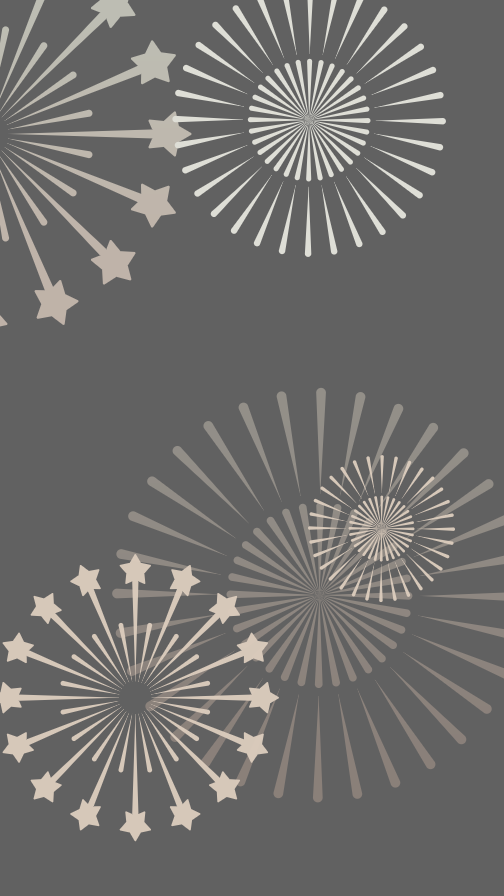
Write a WebGL 2 fragment shader that draws this background.

```glsl
#version 300 es
precision highp float;

uniform vec2 u_resolution;
out vec4 outColor;

// Lengths are in canvas widths; burst proportions are relative to its radius.
const float TAU = 6.2831853;
const vec3 BACKGROUND = vec3(0.38);
const vec3 IVORY = vec3(0.87, 0.87, 0.84);
const vec3 PEACH = vec3(0.86, 0.80, 0.74);
const vec3 SILVER = vec3(0.74, 0.745, 0.705);
const vec3 ROSE = vec3(0.75, 0.70, 0.66);
const vec3 STONE = vec3(0.575, 0.56, 0.535);
const vec3 TAUPE = vec3(0.54, 0.50, 0.475);

const float RING_RAYS = 32.0;
const float RING_TURN = -0.008;
const float CORE_END = 0.44;
const float CORE_CAP = 0.019;
const float RING_START = 0.50;
const float RING_CAP = 0.024;

const float STAR_RAYS = 16.0;
const float STEM_START = 0.13;
const float STEM_CAP = 0.026;
const float SHORT_END = 0.58;
const float SHORT_CAP = 0.019;
const float STAR_SIZE = 0.122;
const float STAR_WAIST = 0.55;
const float STAR_ROUND = 0.007;

// Folds the plane into one of count sectors, centred on the x axis.
vec2 foldAngle(vec2 p, float count, float turn) {
    float sector = TAU / count;
    float a = atan(p.y, p.x) - turn;
    a -= sector * floor(a / sector + 0.5);
    return length(p) * vec2(cos(a), sin(a));
}

// Ray growing from a point at start to a round cap at end.
float rayDistance(vec2 p, float start, float end, float cap) {
    float halfWidth = cap * clamp((p.x - start) / (end - start), 0.0, 1.0);
    float wedge = max(abs(p.y) - halfWidth, max(start - p.x, p.x - end));
    return min(wedge, length(p - vec2(end, 0.0)) - cap);
}

// Five-pointed star with one tip along the x axis.
float starDistance(vec2 p, float size) {
    vec2 q = foldAngle(p, 5.0, 0.0);
    q.y = abs(q.y);
    vec2 tip = vec2(size, 0.0);
    vec2 waist = size * STAR_WAIST * vec2(cos(TAU / 10.0), sin(TAU / 10.0));
    vec2 edge = waist - tip;
    vec2 toTip = q - tip;
    vec2 nearest = tip + edge * clamp(dot(toTip, edge) / dot(edge, edge), 0.0, 1.0);
    float side = edge.x * toTip.y - edge.y * toTip.x;
    return length(q - nearest) * (side > 0.0 ? -1.0 : 1.0);
}

// Core of short rays inside a ring of longer rays.
float ringBurst(vec2 p) {
    vec2 q = foldAngle(p, RING_RAYS, RING_TURN);
    float core = rayDistance(q, 0.0, CORE_END, CORE_CAP);
    return min(core, rayDistance(q, RING_START, 1.0, RING_CAP));
}

// Star-tipped stems alternating with short rays.
float starBurst(vec2 p) {
    vec2 q = foldAngle(p, STAR_RAYS, 0.0);
    vec2 between = foldAngle(p, STAR_RAYS, 0.5 * TAU / STAR_RAYS);
    float stem = rayDistance(q, STEM_START, 0.96, STEM_CAP);
    float shortRay = rayDistance(between, STEM_START, SHORT_END, SHORT_CAP);
    float star = starDistance(q - vec2(1.0, 0.0), STAR_SIZE) - STAR_ROUND;
    return min(min(stem, shortRay), star);
}

float coverage(float d, float radius) {
    return clamp(0.5 - d * radius * u_resolution.x, 0.0, 1.0);
}

// Blends a burst with a vertical tint over the colour beneath.
void paintRing(inout vec3 color, vec2 p, vec2 center, float radius,
               vec3 low, vec3 high, float opacity) {
    vec2 q = (p - center) / radius;
    vec3 tint = mix(low, high, smoothstep(-1.0, 1.0, q.y));
    color = mix(color, tint, opacity * coverage(ringBurst(q), radius));
}

void paintStars(inout vec3 color, vec2 p, vec2 center, float radius,
                vec3 low, vec3 high, float opacity) {
    vec2 q = (p - center) / radius;
    vec3 tint = mix(low, high, smoothstep(-1.0, 1.0, q.y));
    color = mix(color, tint, opacity * coverage(starBurst(q), radius));
}

void main() {
    vec2 p = gl_FragCoord.xy / u_resolution.x;
    vec3 color = BACKGROUND;

    // Upper pair
    paintStars(color, p, vec2(-0.030, 1.512), 0.363, ROSE, SILVER, 1.0);
    paintRing(color, p, vec2(0.6134, 1.5394), 0.265, IVORY, IVORY, 1.0);

    // Lower group, large muted burst behind
    paintRing(color, p, vec2(0.6338, 0.597), 0.4016, TAUPE, STONE, 1.0);
    paintStars(color, p, vec2(0.2685, 0.3935), 0.2523, PEACH, PEACH, 0.96);
    paintRing(color, p, vec2(0.757, 0.729), 0.1424, PEACH, PEACH, 0.96);

    outColor = vec4(color, 1.0);
}
```
